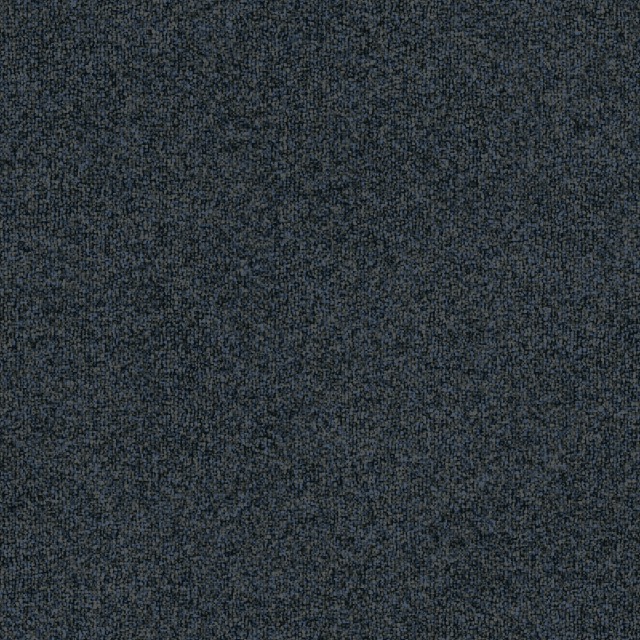
Reproduce this texture procedurally as a WebGL 1 fragment shader.

```glsl
precision highp float;
// Dark blue-grey loop-pile carpet with fine vertical rows of grainy tufts.

uniform vec2 u_resolution;

const float TUFT_ROWS = 165.0;
const float FIBRE_SCALE = 400.0;
const vec3 SHADOW = vec3(0.035, 0.065, 0.075);
const vec3 HIGHLIGHT = vec3(0.315, 0.345, 0.375);
const vec3 BLUE_SHIFT = vec3(-0.045, -0.008, 0.055);

float hash(vec2 cell, float seed) {
  vec3 p = fract(vec3(cell.xyx + seed * 17.3) * vec3(0.1031, 0.1030, 0.0973));
  p += dot(p, p.yzx + 33.33);
  return fract((p.x + p.y) * p.z);
}

float valueNoise(vec2 p, float seed) {
  vec2 cell = floor(p);
  vec2 f = fract(p);
  f = f * f * (3.0 - 2.0 * f);
  float low = mix(hash(cell, seed), hash(cell + vec2(1.0, 0.0), seed), f.x);
  float high = mix(hash(cell + vec2(0.0, 1.0), seed), hash(cell + 1.0, seed), f.x);
  return mix(low, high, f.y);
}

// Noise centred on zero.
float signedNoise(vec2 p, float seed) {
  return valueNoise(p, seed) - 0.5;
}

// Returns tuft roundness, tuft shade and tuft blueness.
vec3 tuft(vec2 uv, float rows) {
  vec2 p = uv * vec2(rows, rows * 0.85);
  p.x += 0.7 * signedNoise(uv * vec2(70.0, 110.0), 1.0);
  p.y += hash(vec2(floor(p.x), 0.0), 2.0);
  vec2 cell = floor(p);
  vec2 jitter = vec2(hash(cell, 3.0), hash(cell, 4.0)) - 0.5;
  vec2 offset = fract(p) - 0.5 - jitter * vec2(0.2, 0.35);
  float roundness = 1.0 - smoothstep(0.2, 0.7, length(offset * vec2(1.1, 0.9)));
  return vec3(roundness, hash(cell, 5.0), hash(cell, 6.0));
}

void main() {
  vec2 uv = gl_FragCoord.xy / min(u_resolution.x, u_resolution.y);
  vec3 loopPile = tuft(uv, TUFT_ROWS);

  // Pile relief, yarn shade and crisp fibre grain.
  float ribStrength = 0.25 + 0.3 * valueNoise(uv * vec2(22.0, 9.0), 7.0);
  float tone = 0.5 + ribStrength * (loopPile.x - 0.6);
  tone += 0.32 * (loopPile.y - 0.5);
  tone += 0.98 * signedNoise(uv * FIBRE_SCALE, 8.0);

  // Faint wear patches and cross-row banding.
  tone += 0.07 * signedNoise(uv * 7.0, 9.0);
  tone += 0.08 * signedNoise(uv * vec2(14.0, 95.0), 10.0);
  tone = clamp(tone, 0.0, 1.0);

  // Blue yarn mixed among neutral grey yarn.
  float blueness = 0.6 * loopPile.z + 0.4 * valueNoise(uv * 230.0, 11.0);
  float blueYarn = smoothstep(0.35, 0.75, blueness) - 0.45;
  vec3 color = mix(SHADOW, HIGHLIGHT, tone);
  color += BLUE_SHIFT * blueYarn * (0.25 + 0.75 * tone);

  gl_FragColor = vec4(color, 1.0);
}
```
